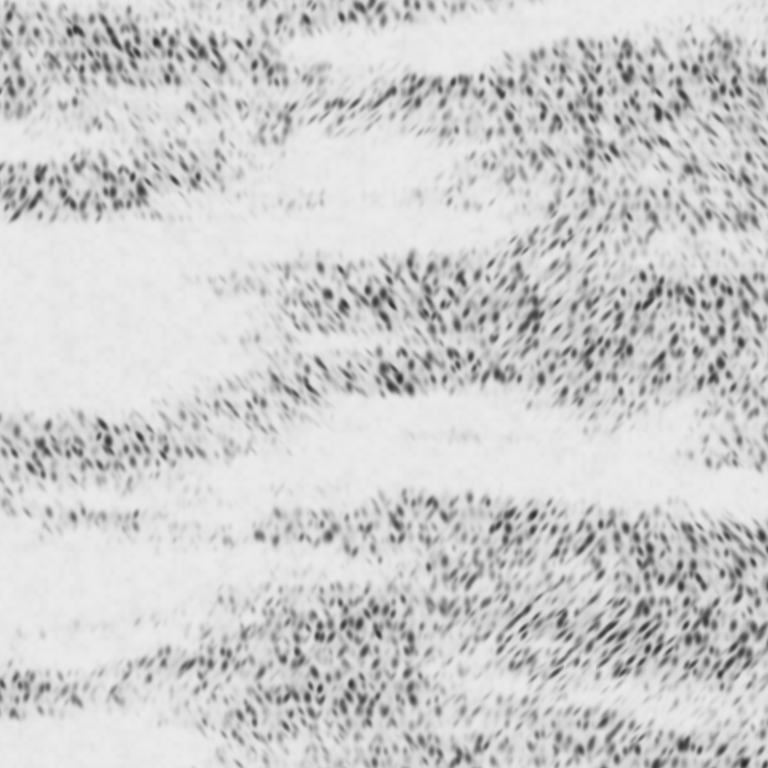
Reproduce this texture procedurally as a WebGL 2 fragment shader.

```glsl
#version 300 es
precision highp float;

#define GRID vec2(98.0, 62.0)       // dab cells across and up the canvas
#define DAB_SIZE vec2(0.0041, 0.0066)
#define JITTER vec2(0.9, 0.6)
#define BAND_SCALE vec2(2.8, 15.0)  // long, thin drifts of dabs
#define BAND_LOW 0.39
#define BAND_HIGH 0.77
#define RIGHT_BIAS 0.09
#define INK_DEPTH 0.80
#define PAPER 0.922
#define MOTTLE 0.045

uniform vec2 u_resolution;
out vec4 fragColor;

float hash(vec2 p) {
    return fract(sin(dot(p, vec2(127.1, 311.7))) * 43758.55);
}

float valueNoise(vec2 p) {
    vec2 cell = floor(p);
    vec2 f = fract(p);
    f = f * f * (3.0 - 2.0 * f);
    float low = mix(hash(cell), hash(cell + vec2(1.0, 0.0)), f.x);
    float high = mix(hash(cell + vec2(0.0, 1.0)), hash(cell + 1.0), f.x);
    return mix(low, high, f.y);
}

// Density of dabs: stretched noise in gently rising horizontal bands
float bandDensity(vec2 p) {
    vec2 q = p;
    q.y += 0.05 * (valueNoise(p * vec2(3.0, 4.0) + 7.3) - 0.5) - 0.02 * p.x;
    float n = 0.54 * valueNoise(q * BAND_SCALE + 13.7)
            + 0.29 * valueNoise(q * BAND_SCALE * 2.3 + 41.2)
            + 0.17 * valueNoise(q * BAND_SCALE * vec2(7.0, 4.1) + 5.9);
    return smoothstep(BAND_LOW, BAND_HIGH, n + RIGHT_BIAS * (p.x - 0.5));
}

// Soft leaning dabs, summed over the neighbouring cells
float dabInk(vec2 p) {
    vec2 home = floor(p * GRID);
    float lean = 1.3 * (valueNoise(p * vec2(4.0, 6.0) + 23.1) - 0.45);
    float ink = 0.0;
    for (int j = -1; j <= 1; j++) {
        for (int i = -1; i <= 1; i++) {
            vec2 cell = home + vec2(i, j);
            vec2 shift = vec2(hash(cell + 3.1), hash(cell + 17.9)) - 0.5;
            vec2 center = (cell + 0.5 + JITTER * shift) / GRID;
            vec2 d = p - center;
            d.x -= d.y * (lean + 0.9 * (hash(cell + 29.3) - 0.5));
            d /= DAB_SIZE * mix(0.75, 1.12, hash(cell + 53.7));
            float pick = hash(cell + 71.3);
            float strength = mix(0.08, 1.5, pick * pick);
            ink += bandDensity(center) * strength * exp(-dot(d, d));
        }
    }
    return ink;
}

void main() {
    vec2 p = gl_FragCoord.xy / min(u_resolution.x, u_resolution.y);

    // Pale paper with faint cloudy mottling
    float cloud = valueNoise(p * vec2(55.0, 70.0) + 31.0);
    float fine = valueNoise(p * vec2(150.0, 130.0) + 87.0);
    float tone = PAPER - MOTTLE * (0.5 * cloud * cloud + 0.5 * fine * fine);

    // Ink dabs with a light wash around the dense bands
    float ink = dabInk(p) + 0.06 * bandDensity(p) * (0.5 + cloud);
    tone -= INK_DEPTH * (1.0 - exp(-1.25 * ink));

    fragColor = vec4(vec3(clamp(tone, 0.0, 1.0)), 1.0);
}
```
